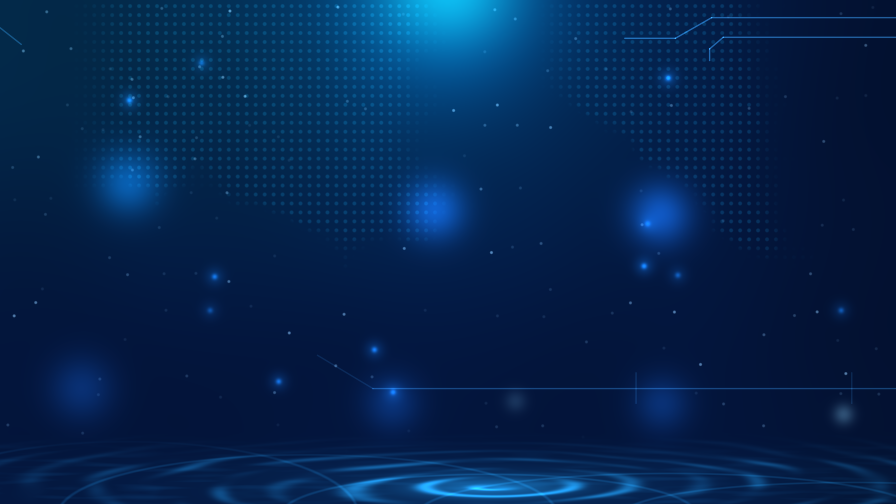
Give the GLSL for this background, as a Shadertoy shader.

```glsl
// Deep blue technology backdrop: overhead light, dotted continents, soft orbs and a rippling floor.

#define DOT_PITCH 0.0178
#define DOT_STRENGTH 0.42
#define SPECK_GRID 17.0
#define SPECK_DENSITY 0.28
#define HORIZON 0.135
#define FLOOR_FLATTEN 7.5
#define RIPPLE_FREQ 50.0
#define RIPPLE_GAIN 1.0
#define LINE_WIDTH 0.0012

const vec2 LAMP = vec2(0.89, 1.02);
const vec2 RIPPLE_CENTER = vec2(0.97, 0.032);
const vec3 NAVY = vec3(0.012, 0.082, 0.235);
const vec3 TEAL = vec3(0.012, 0.160, 0.285);
const vec3 ORB_BLUE = vec3(0.05, 0.24, 0.50);
const vec3 SPARK_BLUE = vec3(0.06, 0.34, 0.62);
const vec3 HUD_BLUE = vec3(0.12, 0.30, 0.42);
const vec3 WATER = vec3(0.11, 0.50, 0.68);

vec2 hash2(vec2 p) {
    p = vec2(dot(p, vec2(127.1, 311.7)), dot(p, vec2(269.5, 183.3)));
    return fract(sin(p) * 43758.5);
}

float corner(vec2 cell, vec2 f, vec2 o) {
    return dot(hash2(cell + o) * 2.0 - 1.0, f - o);
}

// Gradient noise, about -0.7 to 0.7
float noise(vec2 p) {
    vec2 i = floor(p), f = fract(p);
    vec2 u = f * f * (3.0 - 2.0 * f);
    return mix(mix(corner(i, f, vec2(0, 0)), corner(i, f, vec2(1, 0)), u.x),
               mix(corner(i, f, vec2(0, 1)), corner(i, f, vec2(1, 1)), u.x), u.y);
}

float gauss(vec2 d, float radius) {
    return exp(-dot(d, d) / (radius * radius));
}

// Tight core with a faint halo
float spark(vec2 d) {
    return gauss(d, 0.0055) + 0.35 * gauss(d, 0.018);
}

float stroke(vec2 p, vec2 a, vec2 b, float px) {
    vec2 ab = b - a, ap = p - a;
    float d = length(ap - ab * clamp(dot(ap, ab) / dot(ab, ab), 0.0, 1.0));
    return 1.0 - smoothstep(LINE_WIDTH - 0.5 * px, LINE_WIDTH + 0.7 * px, d);
}

// Coverage of the two dotted land masses
float continents(vec2 p) {
    float rough = 0.10 * noise(p * 9.0) + 0.04 * noise(p * 27.0);
    float westShore = 0.62 - 0.13 * smoothstep(0.50, 0.62, p.x) + rough;
    float west = smoothstep(0.0, 0.05, p.y - westShore)
               * smoothstep(0.13, 0.28, p.x) * (1.0 - smoothstep(0.76, 0.88, p.x + rough));
    float eastShore = max(0.80 - 0.9 * (p.x - 1.12), 0.48) + rough;
    float east = smoothstep(0.0, 0.05, p.y - eastShore)
               * smoothstep(1.06, 1.18, p.x) * (1.0 - smoothstep(1.47, 1.56, p.x + rough));
    return max(west, east);
}

vec3 orbs(vec2 p) {
    float bright = gauss(p - vec2(0.863, 0.583), 0.058) + gauss(p - vec2(1.310, 0.574), 0.060);
    float dim = gauss(p - vec2(0.162, 0.229), 0.062) + gauss(p - vec2(0.778, 0.201), 0.054)
              + gauss(p - vec2(1.313, 0.199), 0.054);
    float grey = 0.5 * gauss(p - vec2(1.023, 0.204), 0.021) + gauss(p - vec2(1.674, 0.178), 0.020);
    return ORB_BLUE * (bright + 0.45 * dim) + vec3(0.17, 0.24, 0.25) * grey
         + vec3(0.02, 0.24, 0.42) * gauss(p - vec2(0.255, 0.637), 0.062);
}

float sparks(vec2 p) {
    float s = spark(p - vec2(0.257, 0.801)) + 0.6 * spark(p - vec2(0.400, 0.875));
    s += spark(p - vec2(1.326, 0.845)) + 0.8 * spark(p - vec2(0.426, 0.451));
    s += 0.8 * spark(p - vec2(0.553, 0.243)) + 0.9 * spark(p - vec2(0.743, 0.306));
    s += spark(p - vec2(1.278, 0.472)) + 0.6 * spark(p - vec2(1.345, 0.454));
    s += 0.6 * spark(p - vec2(1.285, 0.556)) + 0.6 * spark(p - vec2(1.669, 0.384));
    return s + 0.8 * spark(p - vec2(0.780, 0.222)) + 0.5 * spark(p - vec2(0.417, 0.384));
}

// One dust speck per chosen grid cell
float specks(vec2 p, float px) {
    vec2 g = p * SPECK_GRID, cell = floor(g);
    vec2 rnd = hash2(cell + 7.0);
    float d = length(fract(g) - 0.2 - 0.6 * hash2(cell)) / SPECK_GRID;
    float lit = step(rnd.x, SPECK_DENSITY) * (0.15 + 0.85 * rnd.y * rnd.y);
    return lit * (1.0 - smoothstep(0.001, 0.0025 + px, d));
}

float hudLines(vec2 p, float px) {
    float upper = stroke(p, vec2(1.24, 0.924), vec2(1.34, 0.924), px)
                + stroke(p, vec2(1.34, 0.924), vec2(1.412, 0.965), px)
                + stroke(p, vec2(1.412, 0.965), vec2(1.80, 0.965), px);
    float lower = stroke(p, vec2(1.408, 0.88), vec2(1.408, 0.903), px)
                + stroke(p, vec2(1.408, 0.903), vec2(1.435, 0.926), px)
                + stroke(p, vec2(1.435, 0.926), vec2(1.80, 0.926), px);
    float left = stroke(p, vec2(0.0, 0.945), vec2(0.042, 0.912), px);
    float base = stroke(p, vec2(0.63, 0.295), vec2(0.74, 0.229), px) * 0.4
               + stroke(p, vec2(0.74, 0.229), vec2(1.80, 0.229), px);
    float posts = stroke(p, vec2(1.262, 0.20), vec2(1.262, 0.26), px)
                + stroke(p, vec2(1.69, 0.20), vec2(1.69, 0.26), px);
    return upper + lower + 0.6 * left + 0.65 * base + 0.3 * posts;
}

vec3 rippleFloor(vec2 p, float px) {
    vec2 q = (p - RIPPLE_CENTER) * vec2(1.0, FLOOR_FLATTEN);
    float r = length(q), turn = 3.0 * r;
    vec2 swirl = mat2(cos(turn), -sin(turn), sin(turn), cos(turn)) * q;
    float broken = smoothstep(-0.35, 0.4, noise(swirl * 4.5));
    float rings = pow(0.5 + 0.5 * sin(r * RIPPLE_FREQ + 4.0 * noise(q * 3.0)), 3.0);
    float light = rings * broken * exp(-1.5 * r) + 0.22 * exp(-2.2 * r) + 0.45 * gauss(q, 0.16);
    // Wide sweeping arcs
    for (float i = 0.0; i < 5.0; i++) {
        vec2 c = vec2(0.25 + 0.36 * i, -0.02);
        float d = length((p - c) * vec2(1.0, 3.2 + i)) - 0.46 - 0.05 * sin(i * 2.4);
        light += 0.20 * (1.0 - smoothstep(0.0, 1.5 * fwidth(d) + 0.001, abs(d)));
    }
    float haze = max(noise(p * vec2(9.0, 110.0)), 0.0);
    float cover = 1.0 - smoothstep(HORIZON - 0.075, HORIZON + 0.01, p.y);
    return (WATER * light * RIPPLE_GAIN + vec3(0.02, 0.10, 0.14) * haze) * cover;
}

void mainImage(out vec4 fragColor, in vec2 fragCoord) {
    float px = 1.0 / iResolution.y;
    vec2 p = fragCoord * px;

    // Backdrop and overhead light
    float tealAmount = smoothstep(0.25, 0.95, p.y) * (1.0 - smoothstep(0.5, 1.75, p.x));
    vec3 color = mix(NAVY, TEAL, tealAmount) * (1.0 + 0.12 * noise(p * 3.0));
    color *= 1.0 - 0.18 * smoothstep(1.3, 1.78, p.x);
    vec2 lamp = p - LAMP;
    color += vec3(0.0, 0.07, 0.13) * gauss(lamp, 0.45);
    color += vec3(0.0, 0.25, 0.40) * gauss(lamp, 0.19);
    color += vec3(0.04, 0.28, 0.14) * gauss(lamp * vec2(0.8, 1.0), 0.10);

    // Dotted land
    vec2 cell = (fract(p / DOT_PITCH) - 0.5) * DOT_PITCH;
    float dots = 1.0 - smoothstep(0.002, 0.0035 + px, length(cell));
    color += vec3(0.04, 0.26, 0.32) * dots * continents(p) * DOT_STRENGTH;

    // Lights, lines and floor
    color += orbs(p) + SPARK_BLUE * sparks(p);
    color += vec3(0.32, 0.42, 0.46) * specks(p, px) * smoothstep(0.1, 0.2, p.y);
    color += HUD_BLUE * hudLines(p, px);
    color += rippleFloor(p, px);
    fragColor = vec4(clamp(color, 0.0, 1.0), 1.0);
}
```
